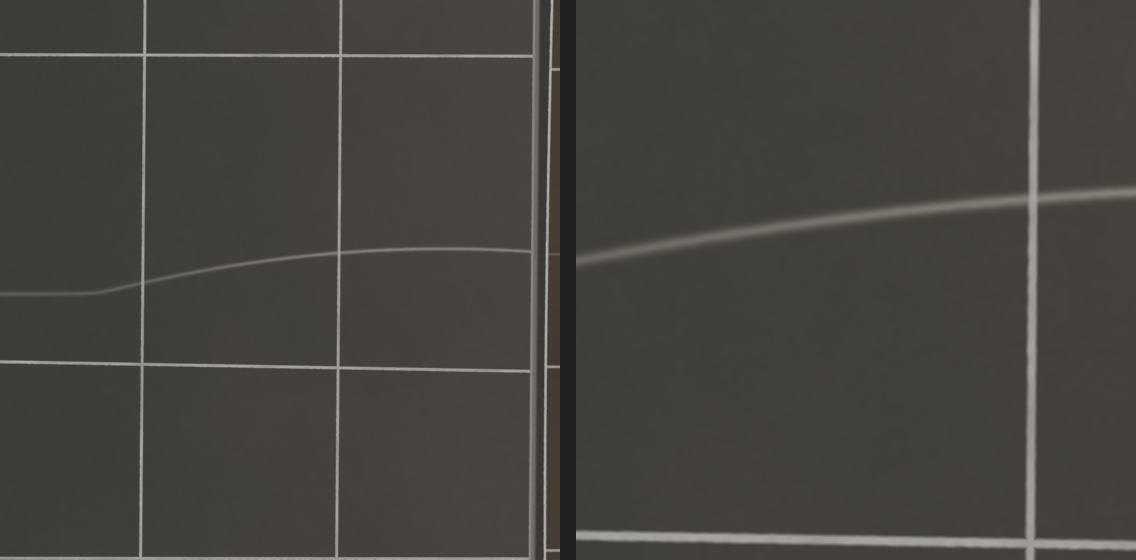
Left: the whole. Right: its middle third, enlarged.
Give the GLSL for this texture, as a WebGL 1 fragment shader.

```glsl
precision highp float;
// Dark slate wall tiles with thin pale joints, a soft curved streak across them
// and a metal seam at the right, beyond which a second, browner panel begins.
// Joints are slightly tilted line distances; gradient noise adds wear.

uniform vec2 u_resolution;

vec2 hashGradient(vec2 cell) {
  vec2 h = vec2(dot(cell, vec2(127.1, 311.7)), dot(cell, vec2(269.5, 183.3)));
  return fract(sin(h) * 43758.5) * 2.0 - 1.0;
}

float gradientNoise(vec2 p) {
  vec2 i = floor(p), f = fract(p);
  vec2 u = f * f * (3.0 - 2.0 * f);
  float a = dot(hashGradient(i), f);
  float b = dot(hashGradient(i + vec2(1.0, 0.0)), f - vec2(1.0, 0.0));
  float c = dot(hashGradient(i + vec2(0.0, 1.0)), f - vec2(0.0, 1.0));
  float d = dot(hashGradient(i + 1.0), f - 1.0);
  return mix(mix(a, b, u.x), mix(c, d, u.x), u.y);
}

float fbm(vec2 p) {
  float sum = 0.0, amplitude = 0.5;
  for (int i = 0; i < 4; i++) {
    sum += amplitude * gradientNoise(p);
    p = p * 2.03 + 17.3;
    amplitude *= 0.5;
  }
  return sum;
}

// Coverage of a soft-edged line, never sharper than one pixel
float line(float dist, float halfWidth) {
  float soft = max(0.0016, 1.0 / u_resolution.y);
  return 1.0 - smoothstep(halfWidth - soft, halfWidth + soft, abs(dist));
}

float nearest(vec3 d) {
  d = abs(d);
  return min(d.x, min(d.y, d.z));
}

void main() {
  vec2 p = gl_FragCoord.xy / u_resolution;
  float rough = gradientNoise(p * 150.0);
  vec2 q = p + 0.0006 * rough;

  // Slate: cool at the left, warmer to the right, clouded and faintly scuffed
  float cloud = fbm(p * 3.5 + 4.0);
  float warmth = smoothstep(0.0, 0.9, p.x * 0.75 + 0.08 + cloud * 0.5);
  vec3 color = mix(vec3(0.24, 0.237, 0.225), vec3(0.285, 0.268, 0.25), warmth);
  vec2 along = vec2(p.x + p.y, (p.x - p.y) * 0.4);
  float scuff = smoothstep(0.1, 0.45, fbm(along * 22.0));
  color += 0.022 * scuff * smoothstep(-0.1, 0.3, cloud);
  color += 0.006 * rough + 0.012 * fbm(p * 40.0);

  // Regions on either side of the seam
  float seam = q.x - 0.949 - 0.008 * p.y;
  float edge = q.x - 0.973 - 0.013 * p.y * p.y;
  float soft = max(0.0015, 1.0 / u_resolution.x);
  float tiles = 1.0 - smoothstep(-soft, soft, seam + 0.004);
  float panel = smoothstep(-soft, soft, edge);
  color = mix(color, vec3(0.27, 0.235, 0.205) + 0.03 * cloud, panel);

  // Streak: level at first, then rising into a flat arch
  float bend = p.x - 0.175;
  float t = 0.5 * (bend + sqrt(bend * bend + 0.0004));
  float streak = q.y - (0.475 + 0.261 * t - 0.211 * t * t);
  float strength = mix(0.4, 0.9, smoothstep(0.1, 0.75, p.x));
  float glow = exp(-pow(streak / mix(0.0042, 0.0028, p.x), 2.0));
  color = mix(color, vec3(0.55, 0.53, 0.5), glow * strength * tiles);

  // Tile joints: two even columns and three rows
  vec3 jointColor = vec3(0.67, 0.66, 0.64) + 0.05 * rough;
  float column = q.x - 0.251 - 0.008 * p.y;
  column -= 0.35 * clamp(floor(column / 0.35 + 0.5), 0.0, 1.0);
  vec3 rows = vec3(0.003, 0.354, 0.9025) - vec3(0.001, 0.018, 0.003) * p.x;
  float joint = max(line(column, 0.0026), line(nearest(q.y - rows), 0.0027));
  float wear = 0.9 + 0.25 * gradientNoise(p * 18.0);
  color = mix(color, jointColor, joint * tiles * clamp(wear, 0.0, 1.0));

  // Seam: grey metal fading into a dark gap
  float gap = (1.0 - tiles) * (1.0 - panel);
  vec3 metal = mix(vec3(0.43, 0.42, 0.4), vec3(0.23, 0.22, 0.21),
                   smoothstep(0.003, 0.01, seam));
  color = mix(color, metal + 0.02 * rough, gap);
  color = mix(color, vec3(0.57, 0.55, 0.53), line(seam + 0.003, 0.0022) * 0.8);

  // Second panel: bright edge and its own offset rows
  float panelRow = line(nearest(q.y - vec3(0.017, 0.345, 0.876)), 0.0024);
  panelRow = max(panelRow, 0.3 * line(q.y - 0.546, 0.0022));
  color = mix(color, jointColor, panelRow * panel * 0.85);
  color = mix(color, jointColor + 0.04, line(edge, 0.0023) * 0.95);

  gl_FragColor = vec4(color, 1.0);
}
```
